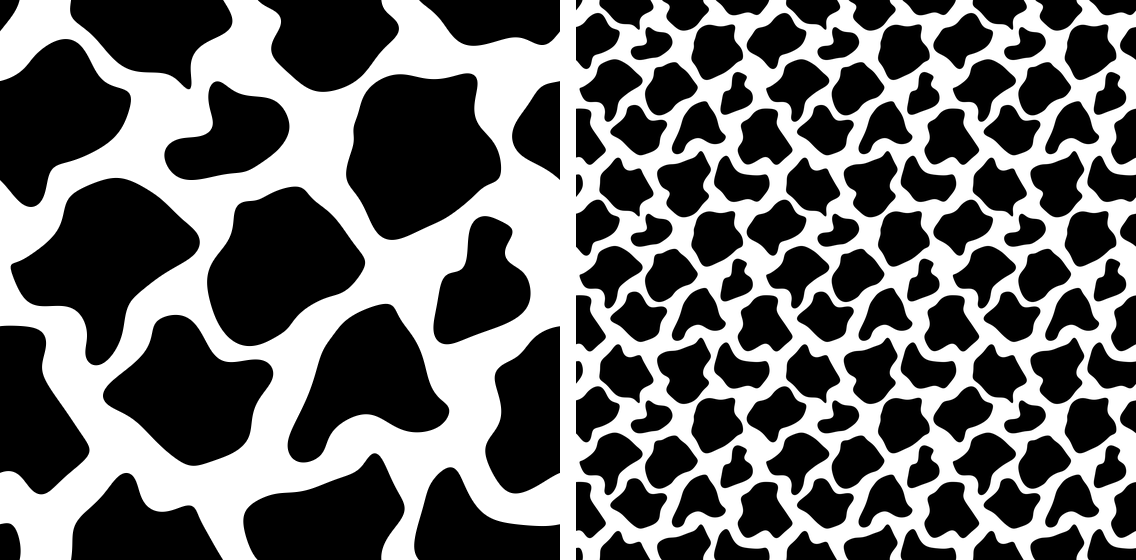
Left, the tile; right, the same tile 3 across and 3 down.
A Shadertoy shader for this pattern:

```glsl
// Seamless cow-hide pattern: black rounded spots parted by white channels.
// A wrapping weighted cellular diagram gives the spots, a smooth minimum rounds
// their corners, and layered sine shears of whole frequency bend them into lobes.

#define GRID vec2(3.0, 4.0)       // spots across and up; rows must be even
#define ORIGIN vec2(0.107, 0.857) // where the tile is cut from the plane
#define JITTER 0.5                // scatter of the spots, in grid cells
#define SIZE_SPREAD 0.03          // how much smaller a few spots become
#define HALF_GAP 0.0283           // half the width of the white channels
#define ROUNDING 0.024            // softness of the spot corners
#define SHEAR 0.5                 // steepest slope of each bending wave
#define LOBES 0.013               // swelling and pinching of the outline

const float TAU = 6.2831853;
const vec3 HIDE_WHITE = vec3(1.0);
const vec3 SPOT_BLACK = vec3(0.0);

vec3 hash3(vec2 cell) {
    vec3 q = fract(cell.xyx * vec3(0.1031, 0.1030, 0.0973) + 0.37);
    q += dot(q, q.yxz + 33.33);
    return fract((q.xxy + q.yzz) * q.zyx);
}

// Exact wrap of whole cell numbers; the half step guards against rounding.
vec2 wrapCell(vec2 cell) {
    return floor(mod(cell + 0.5, GRID));
}

// Spot centre (xy) and its weight (z); rows are staggered like bricks.
vec3 spotSite(vec2 cell) {
    vec3 h = hash3(wrapCell(cell));
    vec2 centre = cell + 0.5 + JITTER * (h.xy - 0.5);
    centre.x += 0.5 * step(1.0, mod(cell.y + 0.5, 2.0));
    return vec3(centre / GRID, -SIZE_SPREAD * h.z * h.z * h.z);
}

// Slides the plane along the crests of a periodic wave; areas are kept.
vec2 shearWave(vec2 p, vec2 wave, float phase) {
    vec2 crest = vec2(-wave.y, wave.x);
    float slide = sin(TAU * (dot(wave, p) + phase));
    return p + crest * slide * SHEAR / (TAU * dot(wave, wave));
}

vec2 bend(vec2 p) {
    p = shearWave(p, vec2(5.0, -2.0), 0.15);
    p = shearWave(p, vec2(1.0, 5.0), 0.62);
    p = shearWave(p, vec2(4.0, 3.0), 0.38);
    p = shearWave(p, vec2(-2.0, 3.0), 0.81);
    return shearWave(p, vec2(3.0, 1.0), 0.27);
}

// Rounded distance to the border of the cell that holds p.
float borderDistance(vec2 p) {
    vec2 home = floor(p * GRID);
    vec2 ownCell = home, ownOffset = vec2(0.0);
    float ownPower = 1e9;

    // Pass 1: the owning site.
    for (int y = -3; y <= 3; y++)
    for (int x = -3; x <= 3; x++) {
        vec2 cell = home + vec2(x, y);
        vec3 site = spotSite(cell);
        vec2 offset = site.xy - p;
        float power = dot(offset, offset) - site.z;
        if (power < ownPower) {
            ownPower = power;
            ownCell = cell;
            ownOffset = offset;
        }
    }

    // Pass 2: smooth minimum of the distances to all shared borders.
    float sum = 0.0;
    for (int y = -3; y <= 3; y++)
    for (int x = -3; x <= 3; x++) {
        vec2 cell = home + vec2(x, y);
        if (cell == ownCell) continue;
        vec3 site = spotSite(cell);
        vec2 offset = site.xy - p;
        float power = dot(offset, offset) - site.z;
        float d = 0.5 * (power - ownPower) / length(offset - ownOffset);
        sum += exp(-d / ROUNDING);
    }
    return -ROUNDING * log(sum);
}

void mainImage(out vec4 fragColor, in vec2 fragCoord) {
    vec2 p = fragCoord / iResolution.xy + ORIGIN;

    // Signed distance, positive inside a spot.
    float d = borderDistance(bend(p)) - HALF_GAP;
    vec2 a = TAU * p;
    d += LOBES * sin(5.0 * a.x + 2.0 * a.y) * sin(2.0 * a.x - 5.0 * a.y + 1.3);

    // Edge one pixel wide in every direction, at any size.
    float pixelStep = max(length(vec2(dFdx(d), dFdy(d))), 1e-5);
    float spot = clamp(d / pixelStep + 0.5, 0.0, 1.0);
    fragColor = vec4(mix(HIDE_WHITE, SPOT_BLACK, spot), 1.0);
}
```
